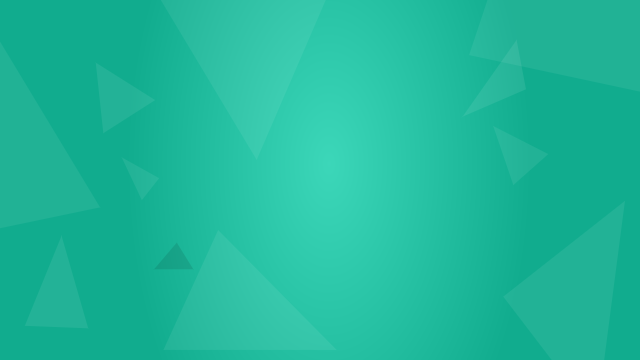
Give the GLSL for this background, as a WebGL 2 fragment shader.

```glsl
#version 300 es
precision highp float;
// Teal backdrop with a soft oval glow and scattered translucent triangles.

uniform vec2 u_resolution;
out vec4 fragColor;

// Signed distance to the line through a and b.
float edgeDistance(vec2 p, vec2 a, vec2 b) {
    vec2 along = normalize(b - a);
    return dot(p - a, vec2(along.y, -along.x));
}

// Smooth coverage of a triangle, for either winding order.
float triangle(vec2 p, vec2 a, vec2 b, vec2 c) {
    float winding = sign(edgeDistance(c, a, b));
    float inside = winding * edgeDistance(p, a, b);
    inside = min(inside, winding * edgeDistance(p, b, c));
    inside = min(inside, winding * edgeDistance(p, c, a));
    return clamp(inside * u_resolution.y + 0.5, 0.0, 1.0);
}

// Lay a faint white triangle over the colour.
void addLight(inout vec3 color, vec2 p, vec2 a, vec2 b, vec2 c, float opacity) {
    color = mix(color, vec3(1.0), opacity * triangle(p, a, b, c));
}

void main() {
    // Canvas height is one unit, width follows at 16:9.
    vec2 p = gl_FragCoord.xy / u_resolution * vec2(16.0 / 9.0, 1.0);

    // Oval glow, falling off linearly to the flat teal.
    float radius = length((p - vec2(0.914, 0.545)) / vec2(0.56, 1.0));
    vec3 color = mix(vec3(0.235, 0.842, 0.725), vec3(0.067, 0.675, 0.557), min(radius, 1.0));

    // Large triangles running off the canvas.
    addLight(color, p, vec2(-0.139, 1.115), vec2(0.278, 0.424), vec2(-0.139, 0.337), 0.065);
    addLight(color, p, vec2(0.377, 1.116), vec2(0.955, 1.116), vec2(0.713, 0.556), 0.065);
    addLight(color, p, vec2(1.609, 1.764), vec2(1.303, 0.847), vec2(2.252, 0.644), 0.065);
    addLight(color, p, vec2(1.736, 0.442), vec2(1.398, 0.176), vec2(1.657, -0.163), 0.07);

    // Triangles standing near the lower edge.
    addLight(color, p, vec2(0.606, 0.361), vec2(0.454, 0.028), vec2(0.935, 0.028), 0.07);
    addLight(color, p, vec2(0.171, 0.345), vec2(0.069, 0.095), vec2(0.245, 0.088), 0.075);

    // Small triangles on the left and right.
    addLight(color, p, vec2(0.266, 0.826), vec2(0.431, 0.722), vec2(0.287, 0.630), 0.075);
    addLight(color, p, vec2(0.338, 0.563), vec2(0.442, 0.505), vec2(0.394, 0.444), 0.07);
    addLight(color, p, vec2(1.435, 0.889), vec2(1.461, 0.752), vec2(1.285, 0.676), 0.08);
    addLight(color, p, vec2(1.370, 0.650), vec2(1.523, 0.572), vec2(1.426, 0.486), 0.07);

    // One dark accent.
    color *= 1.0 - 0.1 * triangle(p, vec2(0.491, 0.326), vec2(0.428, 0.252), vec2(0.537, 0.252));

    fragColor = vec4(color, 1.0);
}
```
